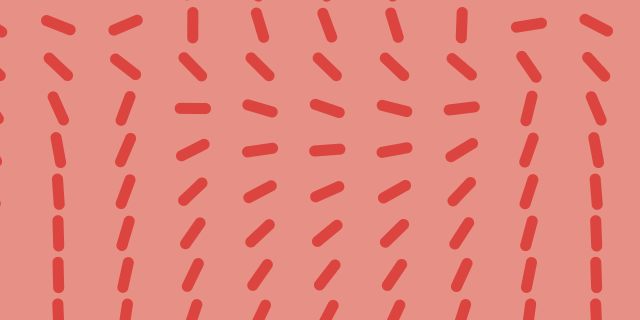
This pattern is drawn by a WebGL 1 fragment shader. Its source:

```glsl
precision highp float;
// Draws a grid of short rounded dashes on a flat ground. Each dash is turned
// by a smooth direction field made from two opposite vortices, and is shaped
// by a capsule distance function. Lengths are in units of the canvas height.

uniform vec2 u_resolution;

const vec3 GROUND_COLOR = vec3(0.907, 0.570, 0.526);
const vec3 DASH_COLOR = vec3(0.862, 0.271, 0.249);

const vec2 CELL_SIZE = vec2(0.2101, 0.1301);
const vec2 FIRST_CENTER = vec2(0.1823, 0.0106);
const float DASH_HALF_LENGTH = 0.0395;
const float DASH_RADIUS = 0.0173;

const vec2 LEFT_VORTEX = vec2(0.4323, 0.7865);
const vec2 RIGHT_VORTEX = vec2(1.5860, 0.8034);
const float BASE_ANGLE = radians(135.0);

// Heading of a point as seen from a vortex
float headingFrom(vec2 vortex, vec2 point) {
  vec2 d = point - vortex;
  return atan(d.y, d.x);
}

// Dash direction: the two vortices wind in opposite senses
float fieldAngle(vec2 point) {
  return BASE_ANGLE - headingFrom(LEFT_VORTEX, point)
                    + headingFrom(RIGHT_VORTEX, point);
}

// Signed distance to a capsule centred at the origin
float capsuleDistance(vec2 p, float angle, float halfLength, float radius) {
  vec2 axis = vec2(cos(angle), sin(angle));
  float along = clamp(dot(p, axis), -halfLength, halfLength);
  return length(p - axis * along) - radius;
}

void main() {
  vec2 point = gl_FragCoord.xy / u_resolution.y;
  float pixel = 1.0 / u_resolution.y;

  // Nearest grid centre
  vec2 cell = floor((point - FIRST_CENTER) / CELL_SIZE + 0.5);
  vec2 center = FIRST_CENTER + cell * CELL_SIZE;

  // One dash per cell, with a soft edge one pixel wide
  float dist = capsuleDistance(point - center, fieldAngle(center),
                               DASH_HALF_LENGTH, DASH_RADIUS);
  float coverage = clamp(0.5 - dist / pixel, 0.0, 1.0);

  gl_FragColor = vec4(mix(GROUND_COLOR, DASH_COLOR, coverage), 1.0);
}
```
